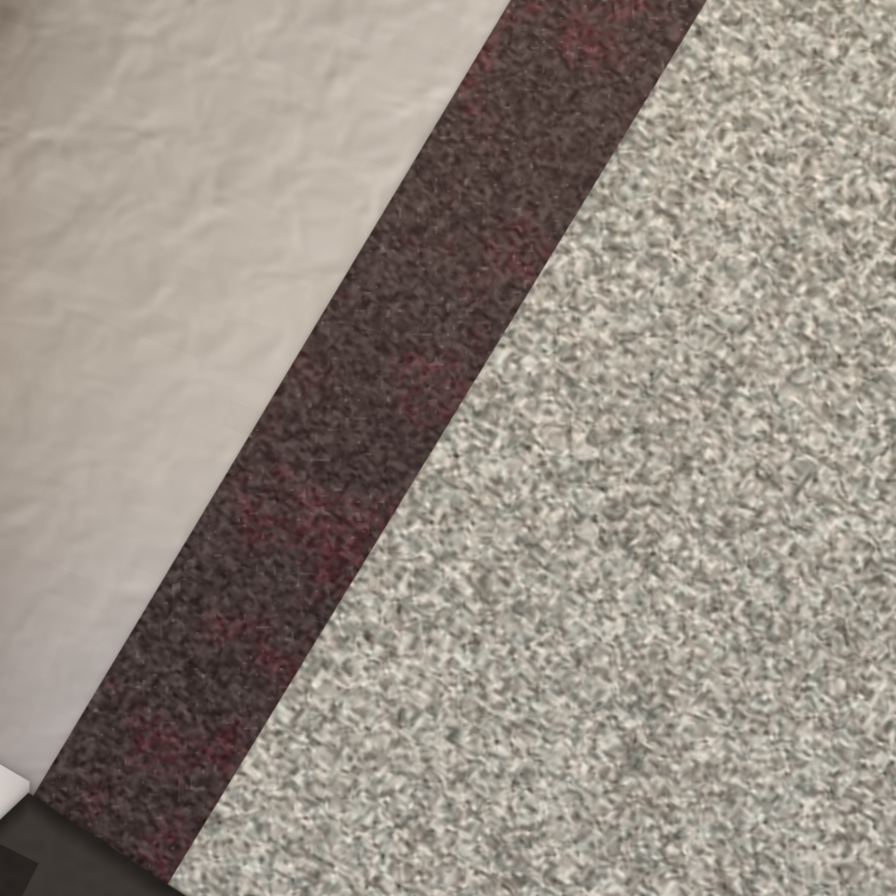
Reproduce this texture procedurally as a WebGL 1 fragment shader.

```glsl
precision highp float;
// A pale embossed wall, a dark reddish carpet border and a speckled light carpet,
// divided by steep diagonals, with a dark trim in the lower left corner.
// Half-planes place the regions; layered value noise supplies grain and relief.

uniform vec2 u_resolution;

float hash(vec2 p) {
  vec3 q = fract(vec3(p.xyx) * 0.1031);
  q += dot(q, q.yzx + 33.33);
  return fract((q.x + q.y) * q.z);
}

float noise(vec2 p) {
  vec2 cell = floor(p);
  vec2 f = fract(p);
  f = f * f * (3.0 - 2.0 * f);
  return mix(mix(hash(cell), hash(cell + vec2(1.0, 0.0)), f.x),
             mix(hash(cell + vec2(0.0, 1.0)), hash(cell + 1.0), f.x), f.y);
}

float fbm(vec2 p) {
  float sum = 0.0;
  float gain = 0.5;
  for (int i = 0; i < 3; i++) {
    sum += gain * noise(p);
    p = mat2(0.8, 0.6, -0.6, 0.8) * p * 2.03 + 17.3;
    gain *= 0.5;
  }
  return sum / 0.875;
}

// Short fibres: slightly stretched fine noise, gently bent, in two rotated layers.
float fibres(vec2 p) {
  vec2 bend = vec2(noise(p * 0.4), noise(p * 0.4 + 41.0)) - 0.5;
  p += bend * 0.9;
  float coarse = noise(mat2(0.85, 0.53, -0.53, 0.85) * p * vec2(0.85, 1.2));
  float fine = noise(mat2(0.6, -0.8, 0.8, 0.6) * p * 1.35 + 9.0);
  return 0.6 * coarse + 0.4 * fine - 0.5;
}

// Anti-aliased coverage of the side where d is negative.
float inside(float d) {
  float aa = 1.2 / u_resolution.y;
  return 1.0 - smoothstep(-aa, aa, d);
}

// Wrinkled height field of the wall covering.
float wrinkles(vec2 q) {
  q += 1.2 * vec2(noise(q * 0.6), noise(q * 0.6 + 23.0));
  return 0.7 * noise(q) + 0.3 * noise(q * 2.1 + 8.0);
}

vec3 wallColor(vec2 p) {
  vec3 c = mix(vec3(0.68, 0.65, 0.64), vec3(0.735, 0.695, 0.65), smoothstep(0.1, 0.65, p.y));
  float fromBorder = 0.57 - 0.6 * (1.0 - p.y) - p.x;
  c += 0.04 * (1.0 - smoothstep(0.0, 0.25, fromBorder));
  c -= vec3(0.075, 0.08, 0.085) * exp(-p.x * 9.0);
  c -= 0.17 * exp(-length(p - vec2(0.0, 1.0)) * 12.0);
  // Relief lit from the upper left, stronger towards the top.
  vec2 q = p * vec2(34.0, 42.0);
  float relief = wrinkles(q) - wrinkles(q + vec2(-0.25, 0.3));
  c += relief * mix(0.07, 0.13, smoothstep(0.5, 0.95, p.y));
  // Faint woven blocks, slightly rotated.
  vec2 weave = mat2(0.9, 0.35, -0.35, 0.9) * p * vec2(26.0, 34.0);
  c += 0.016 * (hash(floor(weave)) - 0.5);
  return c;
}

vec3 borderColor(vec2 p) {
  vec3 c = mix(vec3(0.255, 0.208, 0.2), vec3(0.325, 0.265, 0.245), smoothstep(0.15, 1.0, p.y));
  float red = smoothstep(0.46, 0.75, fbm(p * 17.0 + 5.0)) * noise(p * 110.0);
  c += red * vec3(0.075, -0.02, 0.0);
  c += fibres(p * 165.0) * vec3(0.24, 0.23, 0.22);
  c += 0.1 * smoothstep(0.8, 1.0, noise(p * 150.0 + 70.0));
  return c;
}

vec3 carpetColor(vec2 p) {
  vec3 c = mix(vec3(0.64, 0.62, 0.58), vec3(0.685, 0.655, 0.6), p.y);
  c += 0.03 * (fbm(p * 9.0) - 0.5);
  c += fibres(p * 155.0) * vec3(0.6, 0.59, 0.57);
  float tint = noise(p * 70.0 + 12.0) - 0.5;
  c += tint * vec3(0.025, -0.01, -0.015);
  c -= 0.12 * smoothstep(0.8, 1.0, noise(p * 110.0 + 30.0));
  return c;
}

void main() {
  vec2 p = gl_FragCoord.xy / u_resolution;
  float drop = 1.0 - p.y;
  float leftEdge = (p.x - 0.570 + 0.600 * drop) * 0.857;
  float rightEdge = (p.x - 0.789 + 0.610 * drop) * 0.854;

  vec3 color = mix(borderColor(p), wallColor(p), inside(leftEdge));
  color = mix(carpetColor(p), color, inside(rightEdge));

  // Contact shadows along both sides of the border.
  color *= 1.0 - 0.12 * exp(-abs(leftEdge) * 280.0);
  color *= 1.0 - 0.08 * exp(-abs(rightEdge) * 240.0);

  // Bright ledge at the left margin.
  float ledge = max(p.y - 0.147 + 0.58 * p.x, p.x - 0.033);
  color *= 1.0 - 0.2 * exp(-abs(ledge) * 150.0);
  color = mix(color, vec3(0.82, 0.79, 0.77) - 1.5 * p.x, inside(ledge));

  // Dark trim: a sloping rail with a darker recess underneath.
  float railTop = p.y - 0.113 + 0.655 * (p.x - 0.035);
  float trim = max(railTop, p.y - 0.085 - 0.95 * p.x) * 0.8;
  vec3 trimColor = mix(vec3(0.14, 0.125, 0.115), vec3(0.235, 0.215, 0.2),
                       smoothstep(0.0, 0.025, -trim));
  float recess = max(p.y - 0.058 + 0.5 * p.x, p.x - 0.025 - 0.5 * p.y);
  trimColor = mix(trimColor, vec3(0.16, 0.14, 0.13), inside(recess));
  trimColor += 0.02 * (noise(p * 90.0) - 0.5);
  color *= 1.0 - 0.3 * exp(-abs(trim) * 180.0);
  color = mix(color, trimColor, inside(trim));

  gl_FragColor = vec4(clamp(color, 0.0, 1.0), 1.0);
}
```
